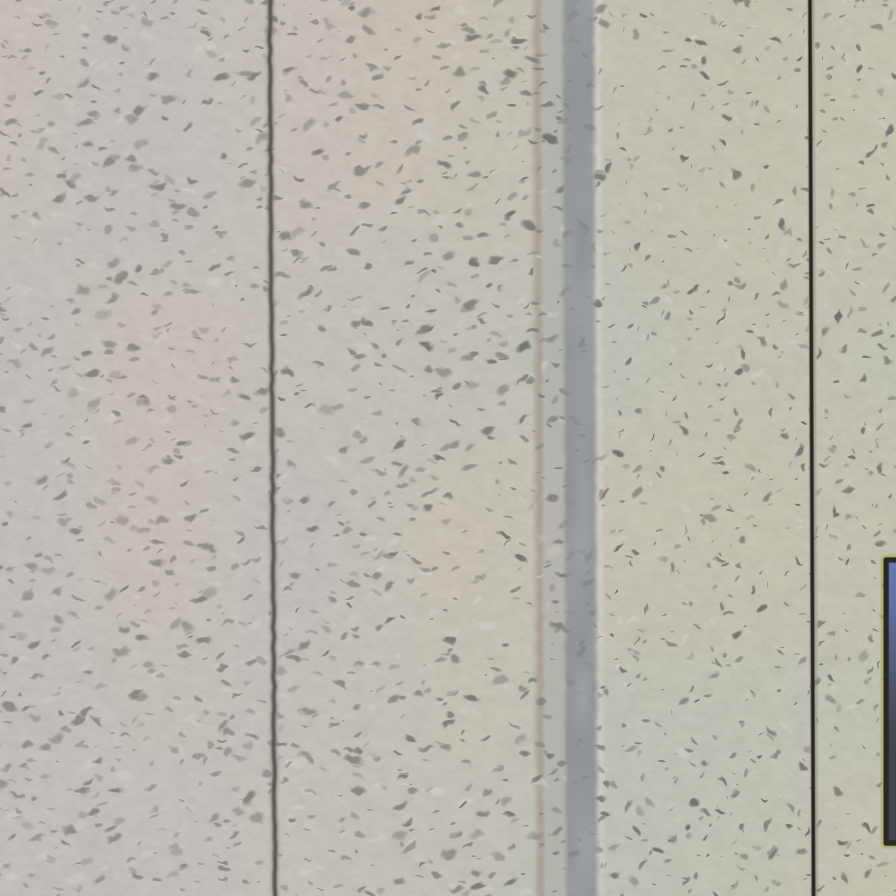
Write a WebGL 1 fragment shader that draws this texture.

```glsl
precision highp float;
// Speckled pale stone wall panels with two thin joints, a wide grey channel and a dark plate edge.

uniform vec2 u_resolution;

float hash(vec2 p) {
  vec3 q = fract(vec3(p.xyx) * vec3(0.1031, 0.1030, 0.0973));
  q += dot(q, q.yzx + 33.33);
  return fract((q.x + q.y) * q.z);
}

float noise(vec2 p) {
  vec2 i = floor(p), f = fract(p);
  f = f * f * (3.0 - 2.0 * f);
  return mix(mix(hash(i), hash(i + vec2(1, 0)), f.x),
             mix(hash(i + vec2(0, 1)), hash(i + vec2(1, 1)), f.x), f.y);
}

// Soft band centred on c with half width w
float band(float x, float c, float w, float soft) {
  return 1.0 - smoothstep(w - soft, w + soft, abs(x - c));
}

// Scattered tilted flecks: one candidate per cell, with random place, size, angle and strength
float flecks(vec2 p, float cells, float density, float size, float seed) {
  vec2 q = p * cells, base = floor(q);
  float right = smoothstep(0.6, 0.7, p.x);
  float cover = 0.0;
  for (int j = -1; j <= 1; j++) {
    for (int i = -1; i <= 1; i++) {
      vec2 id = base + vec2(float(i), float(j));
      vec2 key = id + seed;
      vec2 d = q - id - vec2(hash(key + 11.3), hash(key + 47.9));
      float angle = (hash(key + 71.7) - 0.42) * mix(1.3, 2.6, right);
      float c = cos(angle), s = sin(angle);
      d = vec2(c * d.x + s * d.y, c * d.y - s * d.x);
      float len = size * mix(0.5, 1.25, hash(key + 5.1)) * mix(1.0, 0.78, right);
      float wid = len * mix(0.3, 0.62, hash(key + 29.4));
      float r = length(d / vec2(len, wid));
      float crowd = density * (0.55 + 0.9 * noise(id * 0.28 + seed));
      float present = step(hash(key + 93.2), crowd);
      float strength = mix(0.35, 1.0, hash(key + 17.8));
      cover = max(cover, present * strength * (1.0 - smoothstep(0.5, 1.4, r)));
    }
  }
  return cover;
}

void main() {
  vec2 uv = gl_FragCoord.xy / u_resolution;
  float px = 1.0 / u_resolution.x;
  float wobble = (noise(vec2(3.0, uv.y * 90.0)) - 0.5) * 0.0016;
  float x = uv.x + wobble;

  // Base stone, pinkish grey on the left and yellower on the right
  vec3 color = mix(vec3(0.762, 0.743, 0.722), vec3(0.755, 0.75, 0.695),
                   smoothstep(0.15, 0.95, uv.x));
  float tint = noise(uv * vec2(6.0, 5.0) + 8.0) - 0.5;
  color += tint * vec3(0.025, 0.004, -0.015);
  color += 0.022 * (noise(uv * vec2(55.0, 110.0) + uv.x * 20.0) - 0.5);
  color += 0.02 * (noise(uv * vec2(170.0, 260.0)) - 0.5);

  // Wide channel: brown shadow, pale lip, blue-grey recess and lit right edge
  float channel = x + (uv.y - 0.5) * 0.004;
  color = mix(color, vec3(0.635, 0.595, 0.55), 0.75 * band(channel, 0.602, 0.005, 0.005));
  color = mix(color, vec3(0.69, 0.69, 0.675), 0.8 * band(channel, 0.619, 0.011, 0.004));
  vec3 recess = vec3(0.59, 0.6, 0.61) + 0.05 * (noise(uv * vec2(60.0, 18.0)) - 0.5);
  float inRecess = band(channel, 0.647, 0.0175, 0.004);
  color = mix(color, recess, inRecess);
  color += 0.035 * band(channel, 0.67, 0.003, 0.003);

  // Dark and light mineral flecks with irregular outlines
  vec2 warp = vec2(noise(uv * 150.0), noise(uv * 150.0 + 37.0)) - 0.5;
  vec2 p = uv + warp * 0.005;
  float dark = max(flecks(p, 40.0, 0.55, 0.29, 0.0),
                   0.8 * flecks(p, 62.0, 0.32, 0.3, 130.0));
  float pale = flecks(p, 36.0, 0.2, 0.3, 260.0);
  float contrast = mix(0.7, 0.95, smoothstep(0.1, 0.75, uv.x));
  color = mix(color, vec3(0.82, 0.815, 0.79), 0.6 * pale * (1.0 - inRecess));
  color = mix(color, vec3(0.44, 0.435, 0.42), contrast * dark * (1.0 - 0.55 * inRecess));

  // Thin joints: a soft one on the left, a sharper and darker one on the right
  float leftJoint = x - 0.304 + (uv.y - 0.5) * 0.006;
  color = mix(color, vec3(0.58, 0.57, 0.55), 0.6 * band(leftJoint, 0.0, 0.0045, 0.003));
  color = mix(color, vec3(0.33, 0.32, 0.3), 0.9 * band(leftJoint, 0.0, 0.0022, 0.0015 + px * 0.5));
  float rightJoint = uv.x - 0.906 + (uv.y - 0.5) * 0.004;
  color = mix(color, vec3(0.57, 0.56, 0.52), 0.6 * band(rightJoint, 0.001, 0.004, 0.002));
  color = mix(color, vec3(0.16, 0.15, 0.13), band(rightJoint, 0.0, 0.002, 0.0007 + px * 0.5));

  // Plate cut off by the right side: yellow fringe, dark rim, blue-grey face
  vec2 side = abs(uv - vec2(1.037, 0.217)) - vec2(0.048, 0.158);
  float plate = length(max(side, 0.0)) + min(max(side.x, side.y), 0.0) - 0.003;
  color = mix(color, vec3(0.65, 0.66, 0.3), 0.65 * band(plate, 0.001, 0.002, 0.002));
  color = mix(color, vec3(0.17, 0.16, 0.14), 1.0 - smoothstep(-px, px, plate));
  vec3 face = mix(vec3(0.27, 0.27, 0.3), vec3(0.4, 0.47, 0.68), smoothstep(0.15, 0.38, uv.y));
  color = mix(color, face, 1.0 - smoothstep(-px, px, plate + 0.006));

  gl_FragColor = vec4(color, 1.0);
}
```
